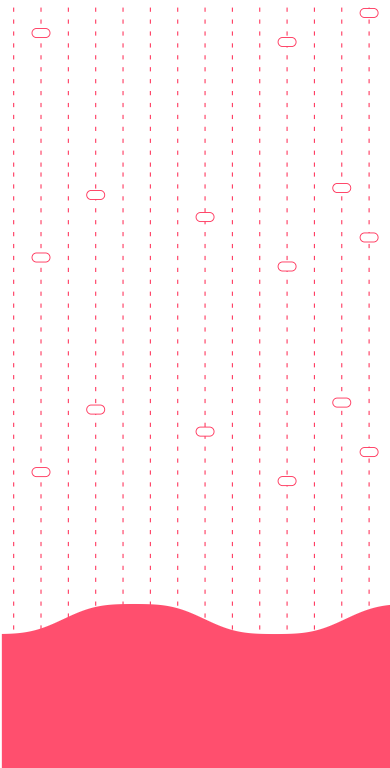
This background is drawn by a Shadertoy shader. Its source:

```glsl
// A white page ruled with dashed vertical threads that carry small outlined
// capsules, above a solid coral wave. Threads come from repeated distances,
// capsules from a loop over tiles, the wave from a cosine and its harmonic.

#define COLUMN_STEP 0.0356
#define DASH_STEP 0.01552
#define DASH_HALF vec2(0.00072, 0.00275)
#define DASH_PHASE 0.6641
#define TILE_HEIGHT 0.2794
#define TOP_SEAM 0.7786
#define TOP_SHIFT 0.0129
#define CAPSULE_HALF vec2(0.0117, 0.0059)
#define STROKE_HALF 0.0006
#define WAVE_LEVEL 0.194
#define WAVE_HEIGHT 0.0215
#define WAVE_LENGTH 0.367

const vec3 PAPER = vec3(1.0);
const vec3 CORAL = vec3(1.0, 0.31, 0.43);
const vec3 THREAD = vec3(1.0, 0.22, 0.37);

// Column number and height of each capsule in one tile
const vec2 CAPSULES[6] = vec2[6](
    vec2(1.0, 0.6647), vec2(3.0, 0.7461), vec2(7.0, 0.7174),
    vec2(10.0, 0.6530), vec2(12.0, 0.7552), vec2(13.0, 0.6908));

// Coverage of a filled shape from its signed distance
float fillShape(float dist, float pixel) {
    return clamp(0.5 - dist / pixel, 0.0, 1.0);
}

// Coverage of a band, fading properly when thinner than a pixel
float band(float dist, float halfWidth, float pixel) {
    float peak = min(1.0, 2.0 * halfWidth / pixel);
    return clamp((halfWidth - abs(dist)) / pixel + 0.5, 0.0, peak);
}

// Signed offset to the nearest multiple of a step
float repeatCentered(float x, float stepSize) {
    return (fract(x / stepSize + 0.5) - 0.5) * stepSize;
}

float capsuleDistance(vec2 p) {
    p.x -= clamp(p.x, CAPSULE_HALF.y - CAPSULE_HALF.x,
                      CAPSULE_HALF.x - CAPSULE_HALF.y);
    return length(p) - CAPSULE_HALF.y;
}

float dashedThreads(vec2 p, float pixel) {
    float shift = p.y > TOP_SEAM ? TOP_SHIFT : 0.0;
    float across = repeatCentered(p.x - 0.5 * COLUMN_STEP, COLUMN_STEP);
    float along = repeatCentered(p.y - DASH_PHASE - shift, DASH_STEP);
    return band(across, DASH_HALF.x, pixel) * band(along, DASH_HALF.y, pixel)
         * fillShape(p.y - 0.991, pixel);
}

float waveSurface(float x) {
    float angle = 6.28318 * (x - 0.1745) / WAVE_LENGTH;
    return WAVE_LEVEL + WAVE_HEIGHT * (cos(angle) - 0.09 * cos(3.0 * angle));
}

void mainImage(out vec4 fragColor, in vec2 fragCoord) {
    float pixel = 1.0 / iResolution.y;
    vec2 p = fragCoord * pixel;

    // Dashed threads
    vec3 color = mix(PAPER, THREAD, dashedThreads(p, pixel));

    // Capsules, with the top tile set slightly higher
    for (int tile = -1; tile <= 1; tile++) {
        float rise = -float(tile) * TILE_HEIGHT + (tile < 0 ? TOP_SHIFT : 0.0);
        for (int i = 0; i < 6; i++) {
            vec2 center = vec2((CAPSULES[i].x + 0.5) * COLUMN_STEP,
                               CAPSULES[i].y + rise);
            float dist = capsuleDistance(p - center);
            color = mix(color, PAPER, fillShape(dist, pixel));
            color = mix(color, THREAD, band(dist, STROKE_HALF, pixel));
        }
    }

    // Wave, with a narrow paper margin on the left
    float surface = waveSurface(p.x);
    float slope = (waveSurface(p.x + pixel) - surface) / pixel;
    float wave = fillShape((p.y - surface) / sqrt(1.0 + slope * slope), pixel);
    wave *= fillShape(0.0024 - p.x, pixel);
    color = mix(color, CORAL, wave);

    fragColor = vec4(color, 1.0);
}
```
